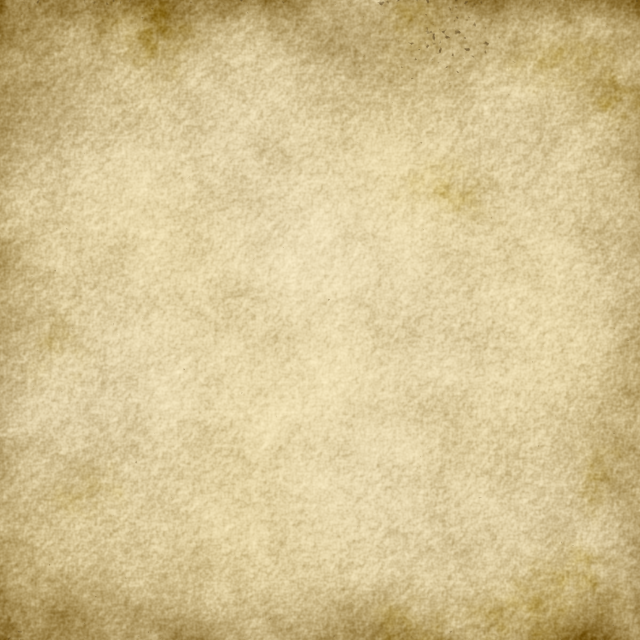
Reproduce this texture procedurally as a WebGL 2 fragment shader.

```glsl
#version 300 es
precision highp float;

uniform vec2 u_resolution;
out vec4 fragColor;

vec2 hash2(vec2 p) {
  vec3 q = fract(p.xyx * vec3(0.1031, 0.1030, 0.0973));
  q += dot(q, q.yzx + 33.33);
  return fract((q.xx + q.yz) * q.zy);
}

float cornerSlope(vec2 cell, vec2 corner, vec2 f) {
  float angle = 6.2832 * hash2(cell + corner).x;
  return dot(vec2(cos(angle), sin(angle)), f - corner);
}

float gradientNoise(vec2 p) {
  vec2 cell = floor(p), f = fract(p);
  vec2 w = f * f * f * (f * (f * 6.0 - 15.0) + 10.0);
  float low = mix(cornerSlope(cell, vec2(0, 0), f), cornerSlope(cell, vec2(1, 0), f), w.x);
  float high = mix(cornerSlope(cell, vec2(0, 1), f), cornerSlope(cell, vec2(1, 1), f), w.x);
  return mix(low, high, w.y);
}

float fbm(vec2 p, int octaves) {
  float sum = 0.0, amplitude = 1.0;
  for (int i = 0; i < octaves; i++) {
    sum += amplitude * gradientNoise(p);
    p = mat2(1.6, 1.2, -1.2, 1.6) * p + 17.3;
    amplitude *= 0.6;
  }
  return sum;
}

// Felted pulp: small tufts leaning up to the right, over a fine weave
float paperGrain(vec2 uv) {
  vec2 p = mat2(0.64, -0.77, 0.77, 0.64) * uv * vec2(62.0, 84.0);
  float tufts = fbm(p, 2);
  float relief = tufts - fbm(p + vec2(0.1, 0.3), 2);
  float weave = gradientNoise(uv * vec2(210.0, 75.0)) + gradientNoise(uv * vec2(85.0, 220.0) + 51.0);
  float dust = gradientNoise(uv * 170.0 + 9.0) + gradientNoise(uv.yx * 245.0 + 33.0);
  return 0.16 * tufts + 0.09 * relief + 0.10 * weave + 0.14 * dust;
}

// Darkening from the borders, with ragged reach
float edgeWear(vec2 uv) {
  vec2 c = uv - 0.5;
  float ragged = 1.0 + 1.2 * fbm(uv * 6.0 + 31.0, 5);
  float wear = 0.55 * exp(-(1.0 - uv.y) / 0.085) + 0.42 * exp(-uv.y / 0.065);
  wear += 0.27 * (exp(-uv.x / 0.05) + exp(-(1.0 - uv.x) / 0.05));
  return wear * ragged + 0.62 * dot(c, c);
}

// Blotches scattered mostly towards the borders
float stains(vec2 uv) {
  vec2 warped = uv + 0.045 * vec2(fbm(uv * 13.0, 4), fbm(uv * 13.0 + 40.0, 4));
  float sum = 0.0;
  for (int i = 0; i < 12; i++) {
    vec2 h = hash2(vec2(float(i) * 7.0 + 3.0, 11.0));
    vec2 size = 0.03 + 0.04 * hash2(vec2(float(i), 29.0));
    vec2 center = 0.5 + sign(h - 0.5) * 0.5 * sqrt(abs(2.0 * h - 1.0));
    vec2 d = (warped - center) / size;
    sum += exp(-dot(d, d)) * (0.5 + 0.5 * h.x);
  }
  return min(sum, 1.0) * clamp(0.8 + 0.9 * fbm(uv * 34.0, 3), 0.0, 1.5);
}

// Dark flecks gathered in a patch below the top border and along the rims
float flecks(vec2 uv) {
  vec2 d = (uv - vec2(0.7, 0.93)) / vec2(0.1, 0.07);
  float density = 0.42 * exp(-dot(d, d)) + 0.38 * exp(-(1.0 - uv.y) / 0.02) + 0.26 * exp(-uv.y / 0.015);
  float spots = gradientNoise(uv * 110.0 + 70.0) + 0.5 * gradientNoise(uv * 200.0);
  return smoothstep(0.55, 1.0, spots + density + 0.25 * gradientNoise(uv * 22.0) - 0.12);
}

void main() {
  vec2 uv = gl_FragCoord.xy / u_resolution;
  float stain = stains(uv);

  float tone = 0.98 - edgeWear(uv) - 0.24 * stain;
  tone += 0.17 * fbm(uv * 5.0 + 12.0, 3) + 0.14 * fbm(uv * 18.0 + 5.0, 3);
  tone += paperGrain(uv);
  // Bright fibres level off gently
  tone -= 0.6 * pow(max(tone - 0.85, 0.0), 1.5);
  tone = clamp(tone, -0.5, 1.15);

  vec3 color = mix(vec3(0.55, 0.44, 0.20), vec3(0.925, 0.865, 0.70), tone);
  color += vec3(0.01, 0.0, -0.07) * stain;
  color += vec3(0.0, 0.005, 0.03) * gradientNoise(uv * 4.0 + 80.0);
  color = mix(color, vec3(0.34, 0.25, 0.11), 0.6 * flecks(uv));

  fragColor = vec4(clamp(color, 0.0, 1.0), 1.0);
}
```
